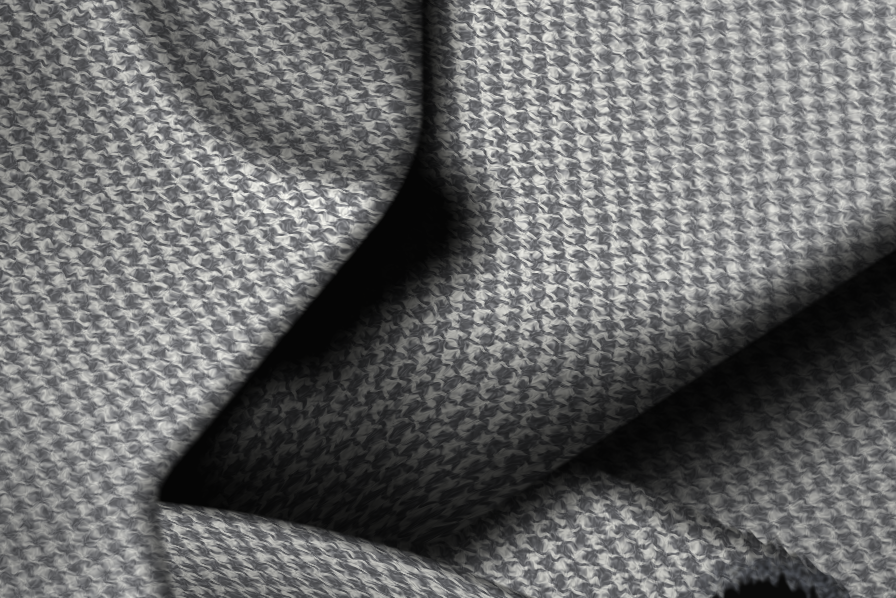
Reproduce this texture procedurally as a WebGL 1 fragment shader.

```glsl
precision highp float;
uniform vec2 u_resolution;

vec2 gradient(vec2 c) {
  float a = 6.2832 * fract(sin(dot(c, vec2(127.1, 311.7))) * 4375.85);
  return vec2(cos(a), sin(a));
}

float noise(vec2 p) {
  vec2 i = floor(p), f = p - i, w = f * f * (3.0 - 2.0 * f);
  float a = dot(gradient(i), f);
  float b = dot(gradient(i + vec2(1, 0)), f - vec2(1, 0));
  float c = dot(gradient(i + vec2(0, 1)), f - vec2(0, 1));
  float d = dot(gradient(i + 1.0), f - 1.0);
  return mix(mix(a, b, w.x), mix(c, d, w.x), w.y);
}

float smin(float a, float b, float k) {
  float h = max(k - abs(a - b), 0.0) / k;
  return min(a, b) - h * h * k * 0.25;
}

float cover(float d, float soft) {
  return smoothstep(-soft, soft, d);
}

float blob(vec2 p, vec2 size) {
  p /= size;
  return exp(-dot(p, p));
}

float segment(vec2 p, vec2 a, vec2 b) {
  vec2 d = b - a;
  return length(p - a - d * clamp(dot(p - a, d) / dot(d, d), 0.0, 1.0));
}

// Houndstooth: light and dark yarns crossing in a twill
vec3 cloth(vec2 uv, float blur, float shade) {
  uv += 0.22 * vec2(noise(uv * 2.3), noise(uv * 2.3 + 40.0));
  float warp = cover(sin(6.2832 * uv.x) - 0.15, blur);
  float weft = cover(sin(6.2832 * uv.y) - 0.3, blur);
  float over = cover(sin(12.5664 * (uv.x + uv.y)), blur);
  float light = mix(weft, warp, mix(0.12, 1.0, over));
  // Mottled fibres break up the light yarn
  float grain = noise(uv * vec2(4.5, 5.5)) + 0.8 * noise(uv * 9.0 + 7.0);
  light = clamp(light + 0.4 * grain / (0.6 + blur), 0.0, 1.0);
  float tone = mix(0.42, 0.83, light) + 0.15 * grain / (0.6 + blur);
  return max(tone * shade, 0.0) * mix(vec3(0.98, 0.99, 1.02), vec3(1.0, 1.0, 0.975), light);
}

void main() {
  vec2 p = gl_FragCoord.xy / u_resolution.y;
  p.x *= 1.497 * u_resolution.y / u_resolution.x;
  float x = p.x, y = p.y;

  // Outlines of the folds
  float rightHem = -smin(-0.248 - 0.646 * (x - 0.977), -0.16 + 0.16 * (x - 0.268), 0.03);
  float leftEdge = smin(0.264 + 0.84 * (y - 0.19), 0.705, 0.09);
  leftEdge = -smin(-leftEdge, -0.264 - 0.19 * (0.14 - y), 0.04);

  // Shadowed cloth at the back right
  float depth = rightHem - y;
  vec2 uv = vec2(x * 0.88 + y * 0.42, y * 0.9 - x * 0.42) / vec2(0.037, 0.033);
  vec3 col = cloth(uv, 1.3, 0.05 + 0.75 * smoothstep(0.03, 0.36, depth));

  // Lower roll with a frayed, open end
  float fray = smoothstep(1.08, 1.3, x);
  float past = max(x - 1.33, 0.0);
  float rollTop = 0.235 - 0.42 * (x - 0.95) - 5.0 * past * past;
  rollTop += fray * (0.025 * noise(vec2(x * 75.0 + y * 30.0, y * 22.0)) + 0.012 * noise(p * 28.0));
  float rollDepth = rollTop - y;
  uv = vec2(x * 0.85 + y * 0.5, y * 0.9 - x * 0.35 + rollDepth * 0.3) / vec2(0.034, 0.029);
  float shade = 0.4 + 0.5 * smoothstep(0.0, 0.07, rollDepth);
  shade *= 0.12 + 0.88 * smoothstep(0.0, 0.14, depth);
  vec3 roll = cloth(uv, 0.8, shade);
  float mouth = length((p - vec2(1.28, -0.025)) / vec2(0.105, 0.06));
  mouth += 0.35 * noise(p * vec2(70.0, 35.0));
  float rim = smoothstep(1.75, 1.25, mouth) * fray;
  roll = mix(roll, vec3(0.2, 0.21, 0.23) * (1.0 + noise(p * 110.0)), rim * 0.8);
  roll = mix(roll, vec3(0.04), smoothstep(1.05, 0.8, mouth));
  col = mix(col, roll, cover(rollDepth, 0.004));

  // Broad right fold, its columns bending into the valley
  float drop = max(0.56 - y, 0.0);
  float bend = 1.3 * drop * drop * (1.0 - smoothstep(0.65, 1.3, x));
  uv = vec2(x + 0.1 * y + bend, y - 0.10 * x + 0.16 * drop * smoothstep(0.9, 0.4, x));
  uv /= vec2(0.0385, 0.030);
  float hemHeight = y - rightHem;
  shade = 0.2 + 0.8 * smoothstep(0.0, mix(0.36, 0.13, smoothstep(0.8, 1.3, x)), hemHeight);
  shade *= 1.0 - 0.5 * smoothstep(0.92, 0.62, x) * smoothstep(0.58, 0.36, y);
  float cavity = segment(p, vec2(0.69, 0.63), vec2(0.50, 0.47));
  shade *= 1.0 - 0.97 * smoothstep(0.18, 0.05, cavity);
  shade *= 1.0 - 0.95 * blob(p - vec2(0.27, 0.18), vec2(0.13, 0.07));
  shade *= mix(0.08, 1.0, smoothstep(0.0, 0.09, x - leftEdge));
  float blur = 0.65 + 0.75 * smoothstep(1.0, 1.55, x + 0.25 * y);
  col = mix(col, cloth(uv, blur, shade), cover(hemHeight, 0.005));

  // Small fold along the bottom left
  float reach = x - 0.268;
  float lowDepth = 0.16 - 0.1 * reach - 0.25 * reach * reach - y;
  uv = vec2(x * 0.9 + y * 0.6, y - 0.1 * x + 0.3 * reach * reach) / vec2(0.033, 0.026);
  shade = 0.45 + 0.42 * smoothstep(0.0, 0.025, lowDepth) - 0.22 * smoothstep(0.04, 0.16, lowDepth);
  col = mix(col, cloth(uv, 0.8, shade), cover(lowDepth, 0.004));

  // Large left fold, with a hollow above its curved ridge
  float inset = leftEdge - x;
  float ridge = 0.66 + 0.34 * exp(-(x - 0.2) / 0.13);
  float hollow = (y - ridge) / (1.0 + 2.6 * exp(-(x - 0.2) / 0.13));
  float inside = smoothstep(-0.015, 0.04, hollow);
  uv = vec2(x * 0.88 + y * 0.46, y * 0.88 - x * 0.42);
  uv += vec2(0.05, 0.16) * max(hollow, 0.0) + vec2(-0.012, 0.008) * exp(-max(inset, 0.0) / 0.05);
  uv /= vec2(0.036, 0.032);
  shade = 0.9 + 0.12 * smoothstep(0.45, 0.1, inset);
  shade *= 1.0 - 0.42 * inside * (1.0 - 0.75 * smoothstep(0.03, 0.15, hollow));
  shade *= 1.0 - 0.45 * blob(p - vec2(0.68, 1.0), vec2(0.16, 0.13));
  shade += 0.09 * exp(-pow((hollow + 0.025) / 0.03, 2.0));
  shade *= 1.0 - 0.3 * blob(p - vec2(0.0, 0.85), vec2(0.16, 0.25));
  shade *= 1.0 - 0.25 * blob(p - vec2(0.03, 0.1), vec2(0.16, 0.18));
  shade *= mix(0.42, 1.0, smoothstep(-0.005, 0.06, inset));
  blur = 0.75 + 0.7 * smoothstep(0.7, 0.15, y);
  col = mix(col, cloth(uv, blur, shade), cover(inset, mix(0.012, 0.004, y)));

  gl_FragColor = vec4(clamp(col, 0.02, 1.0), 1.0);
}
```
